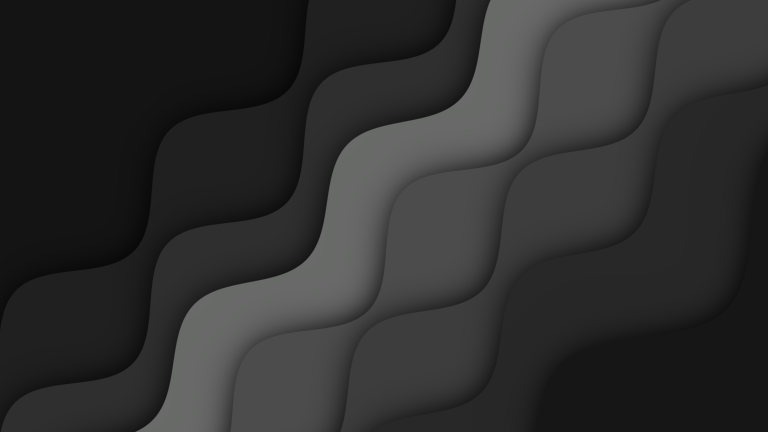
Write a WebGL 1 fragment shader that draws this background.

```glsl
precision highp float;
// Overlapping grey paper sheets with wavy diagonal edges, stacked toward the
// lower right. Each sheet is the half plane beyond a cosine curve and casts a
// soft shadow on all sheets below it, painted from the bottom up.

uniform vec2 u_resolution;

#define ACROSS vec2(0.722, 0.692)  // direction across the edges, y downward
#define WAVELENGTH 0.514
#define LONG_WAVELENGTH 0.727
#define SHADOW_STRENGTH 0.95
#define SHADOW_SOFTNESS 0.0205
#define POCKET_SHADE 0.008         // extra shadow inside the hollows
#define TINT vec3(0.988, 1.0, 0.988)

const float TAU = 6.2831853;

// Paints one sheet and its shadow over the colour below.
// coord: x across the edges, y along them
// wave: x mean offset, y amplitude, z crest position, w wavelength
vec3 addSheet(vec3 below, vec2 coord, vec4 wave, float grey) {
    float frequency = TAU / wave.w;
    float phase = (coord.y - wave.z) * frequency;
    float slope = wave.y * frequency * sin(phase);
    float edge = wave.x - wave.y * cos(phase);
    float dist = (edge - coord.x) / sqrt(1.0 + slope * slope);

    // Blurred half-plane shadow, deeper in the hollows of the edge
    float reach = clamp(dist + POCKET_SHADE * cos(phase), -0.5, 0.5);
    float shadow = SHADOW_STRENGTH / (1.0 + exp(reach / SHADOW_SOFTNESS));

    float pixel = 1.0 / u_resolution.y;
    float cover = 1.0 - smoothstep(-0.75 * pixel, 0.75 * pixel, dist);
    return mix(below * (1.0 - shadow), grey * TINT, cover);
}

void main() {
    vec2 pos = gl_FragCoord.xy / u_resolution.y;
    pos.y = 1.0 - pos.y;
    vec2 along = vec2(ACROSS.y, -ACROSS.x);
    vec2 coord = vec2(dot(pos, ACROSS), dot(pos, along));

    // Sheets from the upper left to the lower right
    vec3 color = 0.078 * TINT;
    color = addSheet(color, coord, vec4(0.559, 0.067, 0.053, WAVELENGTH), 0.125);
    color = addSheet(color, coord, vec4(0.737, 0.067, 0.377, WAVELENGTH), 0.186);
    color = addSheet(color, coord, vec4(0.870, 0.058, 0.315, WAVELENGTH), 0.415);
    color = addSheet(color, coord, vec4(1.046, 0.067, 0.329, WAVELENGTH), 0.300);
    color = addSheet(color, coord, vec4(1.208, 0.063, 0.032, WAVELENGTH), 0.240);
    color = addSheet(color, coord, vec4(1.373, 0.060, 0.373, WAVELENGTH), 0.155);
    color = addSheet(color, coord, vec4(1.614, 0.095, 0.285, LONG_WAVELENGTH), 0.088);

    gl_FragColor = vec4(color, 1.0);
}
```
